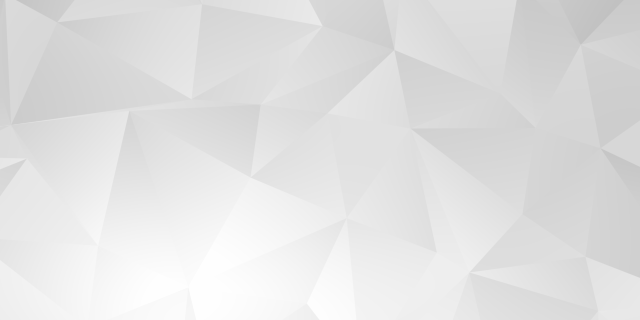
A WebGL 1 fragment shader for this background:

```glsl
precision highp float;
// Pale grey low-poly backdrop: a tilted, strongly jittered grid is split into
// triangles, and each facet gets its own tone and a soft linear gradient.
// A broad glow low on the left fades to darker grey at the upper corners.

uniform vec2 u_resolution;

vec2 hash2(vec2 p) {
  vec3 q = fract(p.xyx * vec3(0.1031, 0.1030, 0.0973));
  q += dot(q, q.yzx + 33.33);
  return fract((q.xx + q.yz) * q.zy);
}

float cross2(vec2 a, vec2 b) {
  return a.x * b.y - a.y * b.x;
}

vec2 gridVertex(vec2 id) {
  return id + 0.86 * (hash2(id + 41.0) - 0.5);
}

// Signed distance to the line a-b, positive on its left side
float leftOf(vec2 p, vec2 a, vec2 b) {
  vec2 edge = b - a;
  return cross2(edge, p - a) / max(length(edge), 0.001);
}

// Adds one counter-clockwise facet: x sums the weighted tone, y the coverage
void addFacet(vec2 p, vec2 a, vec2 b, vec2 c, vec2 key, float shared,
              float pixel, inout vec2 sum) {
  float inside = min(leftOf(p, a, b), min(leftOf(p, b, c), leftOf(p, c, a)));
  float coverage = smoothstep(-0.7 * pixel, 0.7 * pixel, inside);
  vec2 rnd = hash2(key);
  float angle = 6.2832 * rnd.y;
  vec2 slope = 0.04 * vec2(cos(angle), sin(angle));
  float tone = 0.085 * (mix(shared, rnd.x, 0.65) - 0.5);
  tone += dot(p - (a + b + c) / 3.0, slope);
  sum += coverage * vec2(tone, 1.0);
}

// Facet tone at p, blended over the pixel-wide edges
float facetTone(vec2 p, float pixel) {
  vec2 sum = vec2(0.0);
  vec2 cell = floor(p);
  for (int j = -1; j <= 1; j++) {
    for (int i = -1; i <= 1; i++) {
      vec2 id = cell + vec2(float(i), float(j));
      vec2 a = gridVertex(id);
      vec2 b = gridVertex(id + vec2(1.0, 0.0));
      vec2 c = gridVertex(id + vec2(1.0, 1.0));
      vec2 d = gridVertex(id + vec2(0.0, 1.0));
      vec2 rnd = hash2(id + 87.0);

      // Pick a diagonal at random unless it would fold the quad
      float areaAC = min(cross2(b - a, c - a), cross2(c - a, d - a));
      float areaBD = min(cross2(b - a, d - a), cross2(c - b, d - b));
      bool useAC = areaBD < 0.02 || (areaAC > 0.02 && rnd.x < 0.5);
      vec2 key = 2.0 * id + 13.0;
      if (useAC) {
        addFacet(p, a, b, c, key, rnd.y, pixel, sum);
        addFacet(p, a, c, d, key + 1.0, rnd.y, pixel, sum);
      } else {
        addFacet(p, a, b, d, key, rnd.y, pixel, sum);
        addFacet(p, b, c, d, key + 1.0, rnd.y, pixel, sum);
      }
    }
  }
  return sum.x / max(sum.y, 0.001);
}

void main() {
  vec2 uv = gl_FragCoord.xy / u_resolution;

  // Tilted grid, about three and a half cells to the canvas height
  float cells = 3.5;
  vec2 p = cells * gl_FragCoord.xy / u_resolution.y;
  p = mat2(0.921, 0.389, -0.389, 0.921) * p + vec2(5.3, 9.6);
  float facets = facetTone(p, cells / u_resolution.y);

  // Broad lighting
  vec2 fromGlow = (uv - vec2(0.32, 0.05)) / 0.42;
  float glow = exp(-dot(fromGlow, fromGlow));
  float light = 0.862 + 0.128 * glow;
  light -= 0.075 * smoothstep(0.5, 1.05, uv.x) * smoothstep(-0.1, 0.9, uv.y);
  light -= 0.045 * smoothstep(0.28, 0.0, uv.x) * mix(0.3, 1.0, uv.y);

  // Facets wash out inside the glow
  float grey = light + facets * (1.0 - 0.45 * glow);
  gl_FragColor = vec4(vec3(min(grey, 0.995)), 1.0);
}
```
